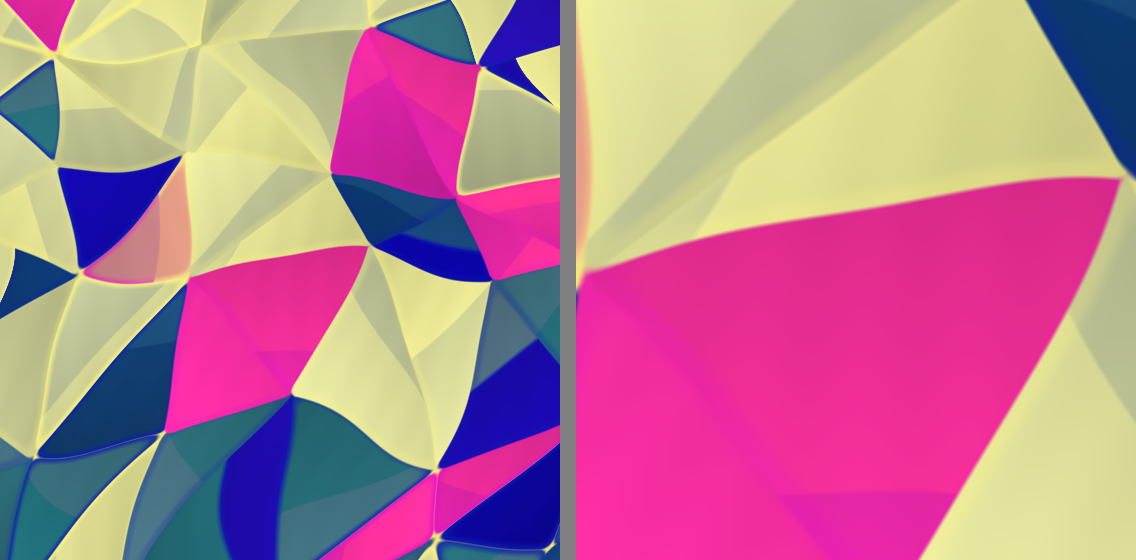
Left: the whole. Right: its middle third, enlarged.
This background is drawn by a WebGL 1 fragment shader. Its source:

```glsl
precision highp float;

uniform vec2 u_resolution;

const float CELLS = 4.3;
const float JITTER = 0.34;
const vec3 SEAM = vec3(0.95, 0.90, 0.48);

float hash(vec2 p) {
  return fract(sin(dot(p, vec2(127.1, 311.7))) * 43758.55);
}

vec2 corner(vec2 id) {
  vec2 offset = vec2(hash(id + 3.7), hash(id + 19.3)) - 0.5;
  return id + 2.0 * JITTER * offset;
}

float smoothMin(float a, float b, float k) {
  float h = max(k - abs(a - b), 0.0) / k;
  return min(a, b) - 0.25 * h * h * k;
}

float cross2(vec2 a, vec2 b) {
  return a.x * b.y - a.y * b.x;
}

// Distance to the line a-b, positive on its left
float edgeSide(vec2 p, vec2 a, vec2 b) {
  return cross2(normalize(b - a), p - a);
}

// Inner distance of a triangle with slightly rounded corners
float triangleDepth(vec2 p, vec2 a, vec2 b, vec2 c) {
  float turn = cross2(b - a, c - a) < 0.0 ? -1.0 : 1.0;
  float ab = turn * edgeSide(p, a, b);
  float bc = turn * edgeSide(p, b, c);
  float ca = turn * edgeSide(p, c, a);
  return smoothMin(smoothMin(ab, bc, 0.08), ca, 0.08);
}

// Pale tones dominate the top, pinks the middle, blues the bottom
vec3 palette(float pick, float height, float tone) {
  float bump = 0.12 * (6.0 * height * (1.0 - height) - 1.0);
  float cream = mix(0.13, 0.65, height) - bump;
  float pink = cream + 0.195 + bump;
  float salmon = pink + 0.015;
  float teal = salmon + mix(0.40, 0.09, height);
  float navy = teal + mix(0.14, 0.02, height);
  if (pick < cream) return mix(vec3(0.70, 0.72, 0.56), vec3(0.92, 0.91, 0.58), tone);
  if (pick < pink) return mix(vec3(0.84, 0.13, 0.64), vec3(0.98, 0.20, 0.57), tone);
  if (pick < salmon) return mix(vec3(0.74, 0.46, 0.56), vec3(0.90, 0.62, 0.51), tone);
  if (pick < teal) return mix(vec3(0.12, 0.42, 0.46), vec3(0.32, 0.44, 0.51), tone);
  if (pick < navy) return mix(vec3(0.04, 0.21, 0.43), vec3(0.13, 0.33, 0.50), tone);
  return mix(vec3(0.02, 0.01, 0.62), vec3(0.18, 0.06, 0.66), tone);
}

float isJoined(vec2 cell) {
  return step(hash(cell + 7.1), 0.38);
}

// Facet with a gradient, an optional cut, streaks and a vivid rim
vec3 facetColor(vec2 p, vec2 cell, float side, float depth, float soft) {
  float joined = isJoined(cell);
  float pick = fract(dot(cell, vec2(0.618, 0.755)) + 0.31 * side * (1.0 - joined) + 0.12);
  float height = clamp((cell.y + 0.5) / CELLS, 0.0, 1.0);
  float tone = hash(cell + 31.0 * side + 11.9);
  vec3 color = palette(pick, height, tone);

  // A slanted cut changes the tone, or now and then turns to a deep blue
  float angle = 6.2832 * hash(cell + 5.3 + side);
  vec2 local = p - cell - 0.5;
  float slope = dot(local, vec2(cos(angle), sin(angle)));
  float cut = slope - 0.22 * hash(cell + 2.9 + side) + 0.05 * sin(3.0 * (local.x - local.y));
  float swap = step(hash(cell + 41.3 + 9.0 * side), 0.35);
  float deepPick = pick < 0.45 ? 0.90 : 0.985;
  vec3 other = palette(mix(pick, deepPick, swap), height, fract(tone + 0.5));
  color = mix(color, other, smoothstep(-soft, soft, cut));

  float streak = sin(p.x * 23.0 + 5.0 * sin(p.y * 1.7 + tone * 6.0));
  color *= 1.0 + 0.16 * slope + 0.008 * streak;

  // Rims glow yellow on pale facets, blue or violet on dark ones
  float light = smoothstep(0.45, 0.65, color.g);
  vec3 darkRim = mix(vec3(0.05, 0.12, 0.68), vec3(0.90, 0.08, 0.76), step(0.5, color.r));
  vec3 vivid = mix(darkRim, vec3(0.99, 0.97, 0.52), light);
  float cutRim = swap * (1.0 - smoothstep(0.0, 0.035, abs(cut)));
  float rim = 1.0 - smoothstep(0.0, 0.05, depth);
  return mix(color, vivid, max(rim * mix(0.8, 0.25, joined), 0.6 * cutRim));
}

// Lean and stretch the lower shards, and bend the edges softly
vec2 bendSpace(vec2 uv) {
  vec2 p = vec2(CELLS * uv.x - 1.5 * uv.y * (1.0 - 0.5 * uv.y),
                3.4 * uv.y + 0.9 * uv.y * uv.y);
  p.x += 0.10 * sin(1.9 * p.y + 0.8 * p.x) + 0.02 * sin(5.3 * p.y);
  p.y += 0.11 * sin(2.1 * p.x + 1.3) + 0.025 * sin(5.1 * p.x);
  return p;
}

void main() {
  vec2 p = bendSpace(gl_FragCoord.xy / u_resolution.y);
  vec2 home = floor(p);
  float soft = max(0.9 * CELLS / u_resolution.y, 0.008);
  vec3 color = SEAM;

  // Each jittered cell is cut into two triangles
  for (int j = -1; j <= 1; j++) {
    for (int i = -1; i <= 1; i++) {
      vec2 cell = home + vec2(float(i), float(j));
      vec2 a = corner(cell);
      vec2 b = corner(cell + vec2(1.0, 0.0));
      vec2 c = corner(cell + vec2(1.0, 1.0));
      vec2 d = corner(cell + vec2(0.0, 1.0));
      bool rising = distance(a, c) < distance(b, d);
      float lower = triangleDepth(p, a, b, rising ? c : d);
      float upper = triangleDepth(p, c, d, rising ? a : b);
      float grow = 0.02 * isJoined(cell);
      vec3 first = facetColor(p, cell, 0.0, lower, soft);
      vec3 second = facetColor(p, cell, 1.0, upper, soft);
      color = mix(color, first, smoothstep(-soft, soft, lower + grow));
      color = mix(color, second, smoothstep(-soft, soft, upper + grow));
    }
  }
  gl_FragColor = vec4(clamp(color, 0.0, 1.0), 1.0);
}
```
